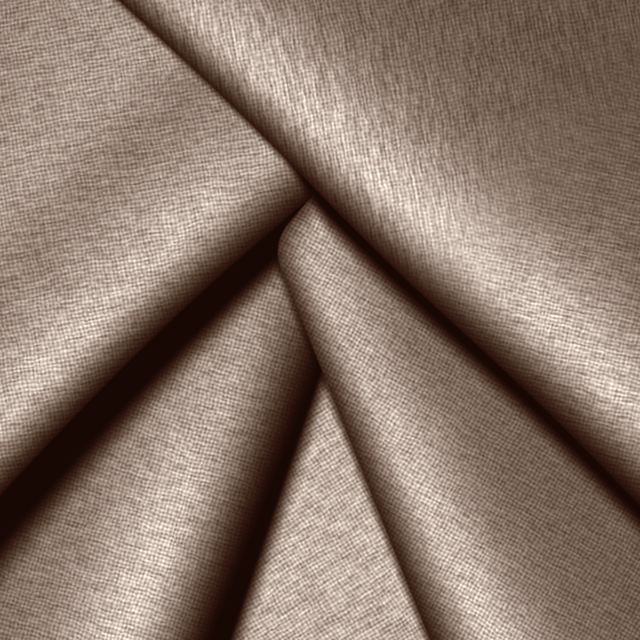
Write a WebGL 1 fragment shader that draws this texture.

```glsl
precision highp float;

// Overlapping folds of a satin-sheened woven material in warm taupe.
// Each fold is a half plane whose edge distance drives a rounded sheen profile;
// layers are stacked back to front with soft contact shadows and a fine weave.

uniform vec2 u_resolution;

float hash(vec2 p) {
    return fract(sin(dot(p, vec2(127.1, 311.7))) * 43758.5453);
}

float noise(vec2 p) {
    vec2 i = floor(p), f = fract(p);
    f = f * f * (3.0 - 2.0 * f);
    return mix(mix(hash(i), hash(i + vec2(1.0, 0.0)), f.x),
               mix(hash(i + vec2(0.0, 1.0)), hash(i + 1.0), f.x), f.y);
}

// Signed distance to the line a-b, positive on its left
float side(vec2 p, vec2 a, vec2 b) {
    vec2 d = normalize(b - a);
    return dot(p - a, vec2(-d.y, d.x));
}

float smoothMin(float a, float b, float k) {
    float h = max(k - abs(a - b), 0.0) / k;
    return min(a, b) - h * h * k * 0.25;
}

float bell(float x, float width) {
    return exp(-x * x / (width * width));
}

// Raised threads with uneven spacing, brightness and drawn-out streaks
float weave(vec2 p, float angle, float ribs) {
    float c = cos(angle), s = sin(angle);
    vec2 q = vec2(c * p.x + s * p.y, c * p.y - s * p.x) * 158.0;
    q += 0.8 * vec2(noise(q * 0.13), noise(q * 0.13 + 37.0));
    q += 0.3 * vec2(noise(q * 0.7 + 11.0), noise(q * 0.7 + 53.0));
    vec2 thread = cos(6.2832 * q);
    float grid = thread.x * mix(0.5, 0.2, ribs) + thread.y * 0.5;
    float streak = noise(q * vec2(0.3, 1.6)) - 0.5;
    float grain = noise(q * 1.7 + 5.0) - 0.5;
    return grid * 0.62 + streak * mix(0.45, 0.9, ribs) + grain * 0.8;
}

// Dark rim rising to a highlight, then easing down to the flat cloth tone
float sheen(float d, float start, float crest, float peak, float flatTone, float width) {
    float rise = smoothstep(start, crest, d);
    float x = max(d - crest, 0.0);
    float fall = 0.65 * bell(x, width) + 0.35 * bell(x, width * 2.2);
    return rise * mix(flatTone, peak, fall);
}

float cover(float d) {
    return smoothstep(-0.0018, 0.0018, d);
}

void main() {
    vec2 p = gl_FragCoord.xy / u_resolution;

    // Distances into each fold from its edge
    float dRight = side(p, vec2(0.189, 1.0), vec2(1.0, 0.212));
    dRight += 0.003 * sin(p.x * 13.0);
    float dLeft = side(p, vec2(0.0, 0.226), vec2(0.488, 0.694));
    dLeft -= 0.012 * sin(3.1416 * clamp(p.x / 0.488, 0.0, 1.0));
    float dLower = side(p, vec2(0.36, 0.0), vec2(0.499, 0.41));
    float dCenter = smoothMin(side(p, vec2(0.427, 0.61), vec2(0.672, 0.0)),
                              side(p, vec2(0.486, 0.692), vec2(0.426, 0.622)), 0.04);

    // Base cloth, shaded beside the lower fold
    float tone = 0.68 * smoothstep(-0.006, 0.03, -dLower);
    float fibre = weave(p, 0.55, 0.35);

    // Lower left fold
    float up = clamp(p.y / 0.55, 0.0, 1.0);
    float lower = sheen(dLower, mix(0.025, -0.005, up), mix(0.16, 0.125, up),
                        mix(0.76, 0.52, up * up), 0.38, 0.085);
    float m = smoothstep(-0.004, 0.004, dLower);
    tone = mix(tone, lower, m);
    fibre = mix(fibre, weave(p, -0.3, 0.2), m);

    // Shadows from the centre and left folds
    tone *= mix(0.35, 1.0, smoothstep(0.0, 0.014, -dCenter));
    float reach = mix(0.092, 0.054, clamp(p.x / 0.44, 0.0, 1.0));
    tone *= smoothstep(reach * 0.55, reach * 1.3, -dLeft);

    // Left fold, with a broad dim band behind its crest
    float left = sheen(dLeft, -0.012, 0.085, 0.73, 0.55, 0.055);
    left -= 0.08 * bell(dLeft - 0.235, 0.055);
    left += 0.04 * bell(dLeft - 0.34, 0.06) - 0.04 * smoothstep(0.4, 0.55, dLeft);
    left *= mix(1.0, 0.86, smoothstep(0.2, 0.48, p.x));
    m = cover(dLeft);
    tone = mix(tone, left, m);
    fibre = mix(fibre, weave(p, 0.18, 0.3), m);

    // Centre fold with a rounded tip
    float down = clamp(1.0 - p.y / 0.65, 0.0, 1.0);
    float center = sheen(dCenter, -0.02, mix(0.042, 0.09, down),
                         mix(0.64, 0.75, down), 0.33, 0.062);
    m = cover(dCenter);
    tone = mix(tone, center, m);
    fibre = mix(fibre, weave(p, -0.5, 0.0), m);

    // Right fold: narrow shadow at the top, wider over the centre fold
    float open = smoothstep(0.44, 0.52, p.x);
    tone *= smoothstep(mix(-0.006, 0.01, open), mix(0.012, 0.044, open), -dRight);
    float along = clamp((p.x - p.y + 0.81) / 1.6, 0.0, 1.0);
    float right = sheen(dRight, -0.014, mix(0.056, 0.11, along), 0.75, 0.31, 0.09);
    right *= mix(0.88, 1.0, smoothstep(0.0, 0.25, along));
    m = cover(dRight);
    tone = mix(tone, right, m);
    float ribs = mix(weave(p, 1.75, 0.8), weave(p, 2.9, 0.6), smoothstep(0.45, 0.7, along));
    fibre = mix(fibre, ribs, m);

    // Weave, broad unevenness and warm colour ramp
    tone *= 1.0 + 0.37 * fibre + 0.07 * (noise(p * 9.0) - 0.5);
    tone = mix(0.032, 1.0, clamp(tone, 0.0, 1.0));
    float red = 0.95 * tone + 0.10 * smoothstep(-0.05, 0.09, tone);
    float blue = tone - 0.018 - 0.03 * smoothstep(0.03, 0.2, tone);
    gl_FragColor = vec4(red, tone, max(blue, 0.0), 1.0);
}
```
